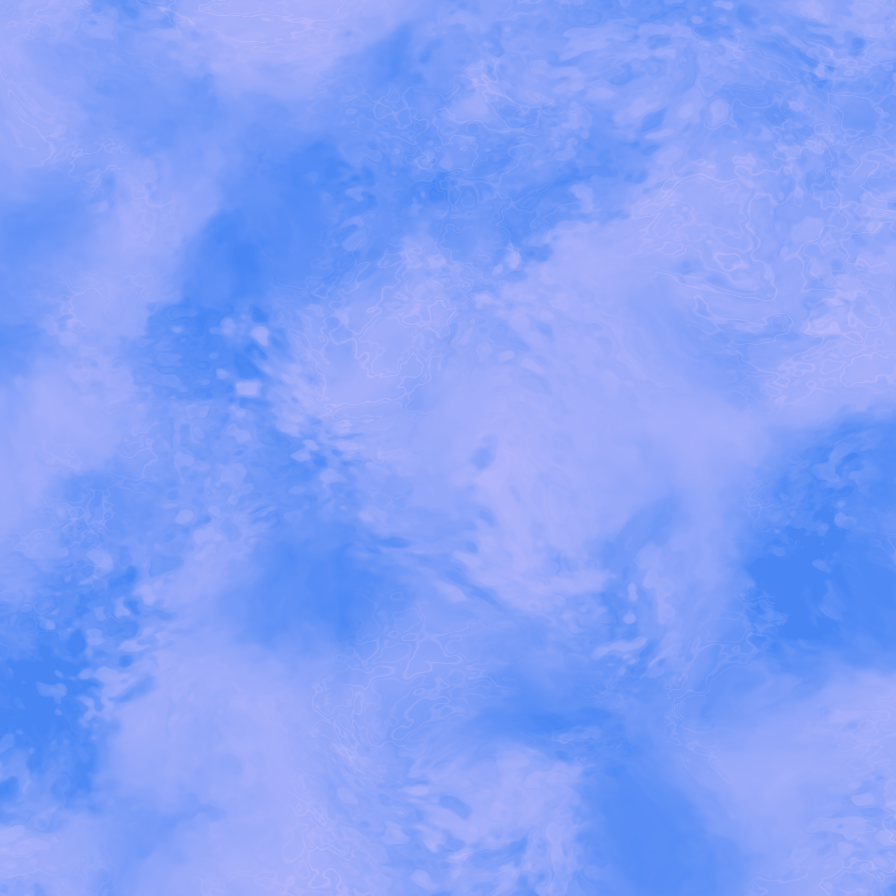
Reproduce this texture procedurally as a Shadertoy shader.

```glsl
// Soft blue and lilac clouded wash with crumbly edges and thin pale veins.

const vec3 DEEP_BLUE  = vec3(0.29, 0.53, 0.96);
const vec3 PALE_LILAC = vec3(0.72, 0.72, 0.985);

// Three random values per cell: point position (xy) and weight (z).
vec3 hash3(vec2 cell) {
    vec3 p = fract(vec3(cell.xyx) * vec3(0.1031, 0.1030, 0.0973));
    p += dot(p, p.yxz + 33.33);
    return fract((p.xxy + p.yzz) * p.zyx);
}

// Smooth cellular noise: each cell holds one soft bump, raised or sunken.
float cellNoise(vec2 p) {
    vec2 cell = floor(p), local = fract(p);
    float sum = 0.0;
    for (int y = -1; y <= 1; y++) {
        for (int x = -1; x <= 1; x++) {
            vec2 offset = vec2(x, y);
            vec3 rnd = hash3(cell + offset + 200.0);
            vec2 d = offset + rnd.xy - local;
            float falloff = max(0.0, 1.0 - dot(d, d));
            sum += (2.0 * rnd.z - 1.0) * falloff * falloff * falloff;
        }
    }
    return sum;
}

// Octaves of cellular noise, scaled to a deviation of about one.
float layered(vec2 p, int octaves, float gain) {
    mat2 turn = mat2(1.6, 1.2, -1.2, 1.6);
    float sum = 0.0, power = 0.0, amp = 1.0;
    for (int i = 0; i < octaves; i++) {
        sum += amp * cellNoise(p);
        power += amp * amp;
        amp *= gain;
        p = turn * p + 17.3;
    }
    return sum / (0.387 * sqrt(power));
}

// Crossed sine waves in spread directions, scaled to a deviation of about one.
float waves(vec2 p, float frequency) {
    float sum = 0.0, power = 0.0, amp = 1.0;
    for (int i = 0; i < 6; i++) {
        float k = float(i), angle = 2.4 * k - 0.7;
        sum += amp * sin(frequency * dot(p, vec2(cos(angle), sin(angle))) + 1.7 * k * k);
        power += 0.5 * amp * amp;
        amp *= 0.88;
        frequency *= 1.27;
    }
    return sum / sqrt(power);
}

// Even height to tone: straight in the shadows, compressed in the lights.
float toneCurve(float height) {
    float lift = max(height, 0.0);
    return 0.55 + 0.27 * (min(height, 0.0) + lift / (1.0 + 0.38 * lift));
}

// Pale band along the level line of a relief.
float levelLine(float relief, float level, float width) {
    return 1.0 - smoothstep(0.0, width, abs(relief - level));
}

void mainImage(out vec4 fragColor, in vec2 fragCoord) {
    vec2 uv = fragCoord / iResolution.y;

    // Bends shared by every layer: strong for clouds, gentle for fine relief
    vec2 bend = vec2(layered(uv * 5.0 + 3.1, 2, 0.5), layered(uv * 5.0 + 47.7, 2, 0.5));
    vec2 bent = uv + 0.022 * bend;
    vec2 fine = uv + 0.014 * bend;

    // Where the surface is crumbly, and where it is veined
    float busy   = smoothstep(-0.9, 1.1, layered(bent * 5.5 + 21.4, 3, 0.6));
    float veined = smoothstep(-0.3, 1.2, layered(bent * 5.0 + 71.9, 3, 0.6));

    // Fine relief, slightly longer across than up
    float crumbs = layered(fine * vec2(44.0, 58.0) + 9.2, 2, 0.5);
    float relief = layered(fine * vec2(26.0, 38.0) + 83.5, 3, 0.55);

    // Broad clouds with ragged, fairly firm borders
    vec2 ragged = bent + 0.013 * (0.3 + busy) * vec2(crumbs, relief);
    float broad = waves(ragged, 10.0);
    float cloud = 0.68 * broad + 0.22 * tanh(3.0 * broad);
    float mottle = layered(ragged * 9.0 + 31.0, 4, 0.58);

    // Pale and dark flecks, then hairline veins along the relief
    float flecks = smoothstep(0.4, 1.1, crumbs) - 0.6 * smoothstep(0.5, 1.2, -crumbs);
    float vein = levelLine(relief, 0.2, 0.3) + 0.6 * levelLine(relief, -0.7, 0.3);

    float height = 0.84 * cloud + 0.4 * mottle + 0.7 * busy * flecks + 0.1 * busy * relief;
    float tone = toneCurve(height - 0.05) + 0.16 * veined * vein;

    fragColor = vec4(mix(DEEP_BLUE, PALE_LILAC, clamp(tone, 0.0, 1.08)), 1.0);
}
```
